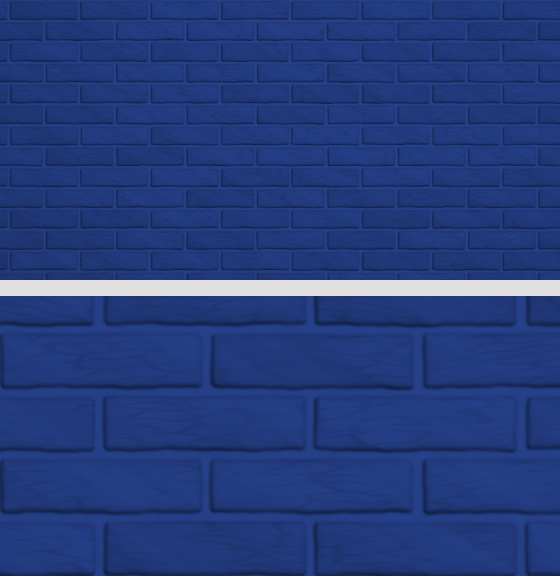
Top: the whole. Bottom: its middle third, enlarged.
Write a WebGL 1 fragment shader that draws this texture.

```glsl
precision highp float;

// Painted blue brick wall in running bond: rounded boxes with ragged edges,
// shaded on their lower and left rims. Stretched cellular noise cuts the
// creases in each face; layered sines bend the edges and the broad tone.

uniform vec2 u_resolution;

// Lengths are in canvas heights; the canvas is 2 wide and 1 high.
const vec2 PITCH = vec2(0.2513, 0.0746);
const vec2 HALF_BRICK = vec2(0.1198, 0.0319);
const float FIRST_JOINT = 0.124;    // fraction of a brick
const float ROW_SHIFT = 0.508;      // fraction of a brick
const float CORNER = 0.006;
const float RAGGED = 0.0012;
const float SIZE_JITTER = 0.0016;
const float RIM_INSIDE = 0.0034;
const float RIM_OUTSIDE = 0.0024;
const float SHOULDER_WIDTH = 0.010;
const float CREASE_DEPTH = 0.10;
const float BRICK_VARIATION = 0.07;
const float BLOTCH_DEPTH = 0.035;
const vec2 CREASE_SCALE = vec2(12.0, 85.0);

const vec3 MORTAR = vec3(0.143, 0.246, 0.525);
const vec3 FACE = vec3(0.133, 0.227, 0.489);
const vec3 SHADOW = vec3(0.066, 0.128, 0.275);

vec2 hash2(vec2 p) {
  vec2 q = vec2(dot(p, vec2(127.1, 311.7)), dot(p, vec2(269.5, 183.3)));
  return fract(sin(q) * 43758.5);
}

// Layered sines, about -1 to 1.
float waves(float x, float phase) {
  return 0.5 * sin(x * 38.0 + phase) + 0.3 * sin(x * 91.0 + phase * 2.3)
       + 0.2 * sin(x * 213.0 + phase * 4.1);
}

// Gap between the nearest two cell points: zero along the cell borders.
float cellGap(vec2 p) {
  vec2 cell = floor(p);
  float nearest = 8.0;
  float second = 8.0;
  for (int j = -1; j <= 1; j++) {
    for (int i = -1; i <= 1; i++) {
      vec2 neighbour = cell + vec2(float(i), float(j));
      float d = length(neighbour + hash2(neighbour) - p);
      second = min(second, max(nearest, d));
      nearest = min(nearest, d);
    }
  }
  return second - nearest;
}

// Finds the brick at p: its index and the position from its centre.
void locate(vec2 p, out vec2 id, out vec2 local) {
  vec2 grid = vec2(p.x, 1.0 - p.y) / PITCH;
  float row = floor(grid.y);
  grid.x -= FIRST_JOINT + ROW_SHIFT * mod(row, 2.0);
  id = floor(grid);
  local = (fract(grid) - 0.5) * PITCH * vec2(1.0, -1.0);
}

// Signed distance to the ragged outline of one brick.
float brickDistance(vec2 local, vec2 id) {
  vec2 seed = hash2(id + 7.0);
  float phase = seed.x * 40.0;
  vec2 q = local + (seed - 0.5) * SIZE_JITTER;
  q.y += (seed.y - 0.5) * 0.012 * local.x;
  float roughness = RAGGED * (local.y < 0.0 ? 1.35 : 0.5);
  q.y += roughness * waves(local.x, phase + step(0.0, local.y) * 3.0);
  q.x += RAGGED * 0.7 * waves(local.y * 1.4, phase + step(0.0, local.x) * 5.0);
  vec2 halfSize = HALF_BRICK - SIZE_JITTER * 0.6 * hash2(id + 31.0);
  vec2 e = abs(q) - halfSize + CORNER;
  return length(max(e, 0.0)) + min(max(e.x, e.y), 0.0) - CORNER;
}

void main() {
  vec2 p = gl_FragCoord.xy / u_resolution * vec2(2.0, 1.0);
  float pixel = 1.0 / u_resolution.y;
  vec2 id;
  vec2 local;
  locate(p, id, local);
  vec2 seed = hash2(id);

  // Outline and its outward direction
  float d = brickDistance(local, id);
  vec2 probe = vec2(0.0015, 0.0);
  vec2 slope = vec2(brickDistance(local + probe.xy, id) - d,
                    brickDistance(local + probe.yx, id) - d);
  vec2 outward = slope / max(length(slope), 0.0001);
  float soft = max(0.0014, pixel * 0.7);
  float face = 1.0 - smoothstep(-soft, soft, d);

  // Creases run along the brick, tilted and bent differently on each one
  vec2 grain = local;
  grain.y += local.x * (seed.x - 0.5) * 0.22 + 0.004 * waves(local.x * 0.6, seed.y * 20.0);
  float gap = cellGap(grain * CREASE_SCALE + id * vec2(9.0, 13.0));
  float patchy = 0.5 + 0.5 * waves(local.x * 0.7 + local.y, seed.x * 30.0);
  float crease = (1.0 - smoothstep(0.0, 0.24, gap)) * patchy;
  float fine = waves(grain.y * 3.0 + 0.1 * local.x, seed.y * 50.0);

  // Face and mortar tones
  float blotch = waves(local.x * 0.8 + grain.y * 1.2, seed.y * 17.0);
  float tone = BRICK_VARIATION * (seed.y - 0.5) + BLOTCH_DEPTH * blotch
             + 0.014 * fine + 0.6 * local.y + 0.12 * local.x;
  vec3 brick = FACE * (1.0 + tone) * (1.0 - CREASE_DEPTH * crease);
  vec3 joint = MORTAR * (1.0 + 0.015 * waves(p.x + p.y * 1.7, 2.0));
  vec3 color = mix(joint, brick, face);

  // Rims: deep below and to the left, faint above and to the right
  float depth = 0.17 + 0.46 * max(-outward.x, 0.0) + 0.56 * max(-outward.y, 0.0);
  depth *= 0.8 + 0.4 * patchy;
  float rimWidth = max(d < 0.0 ? RIM_INSIDE : RIM_OUTSIDE, pixel * 0.6);
  float rim = exp(-pow(abs(d) / rimWidth, 2.0));
  float shoulder = 0.18 * face * exp(-pow(abs(d) / SHOULDER_WIDTH, 2.0));
  color = mix(color, SHADOW, clamp(depth * (rim + shoulder), 0.0, 1.0));

  // Broad light: brightest right of the middle, dim in the lower left
  vec2 away = (p - vec2(1.2, 0.55)) * vec2(0.8, 1.0);
  float light = 1.025 - 0.065 * dot(away, away) + 0.03 * (p.y - 0.5);
  gl_FragColor = vec4(color * light, 1.0);
}
```
